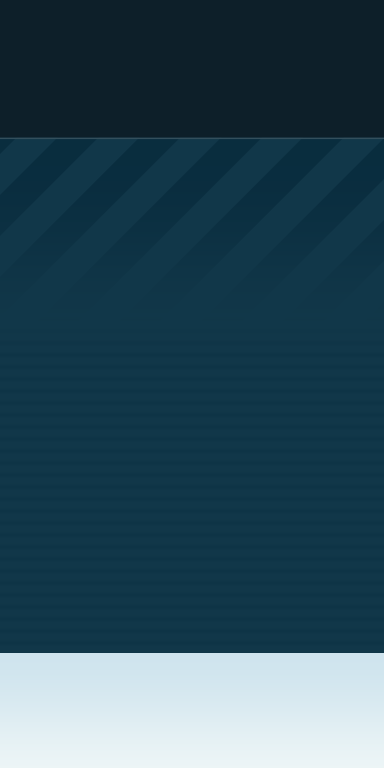
A WebGL 2 fragment shader for this background:

```glsl
#version 300 es
precision highp float;
// Deep teal panel with fading diagonal stripes, between a dark header and a pale footer.

#define HEADER_EDGE 0.8208
#define FOOTER_EDGE 0.1497
#define STRIPE_PERIOD 0.1065
#define STRIPE_START 0.2539
#define STRIPE_DUTY 0.5
#define STRIPE_END 0.565
#define RULE_PERIOD 0.015625
#define RULE_DEPTH 0.012
#define ASPECT 0.5

uniform vec2 u_resolution;
out vec4 fragColor;

const vec3 HEADER = vec3(0.052, 0.122, 0.160);
const vec3 PANEL = vec3(0.068, 0.216, 0.286);
const vec3 STRIPE = vec3(0.036, 0.175, 0.245);
const vec3 HAIRLINE = vec3(0.200, 0.310, 0.360);
const vec3 FOOTER_TOP = vec3(0.812, 0.895, 0.932);
const vec3 FOOTER_BASE = vec3(0.930, 0.962, 0.966);

// Antialiased step from 0 to 1 across an edge
float edge(float at, float x, float blur) {
    return smoothstep(at - blur, at + blur, x);
}

// Repeating bar that starts at each whole number and spans the given duty
float bars(float t, float duty, float blur) {
    float fromCentre = abs(fract(t - 0.5 * duty + 0.5) - 0.5);
    return 1.0 - edge(0.5 * duty, fromCentre, blur);
}

vec3 panelColor(vec2 p, float pixel) {
    // Diagonal stripes, strongest under the header
    float diagonal = p.x * ASPECT + 1.0 - p.y;
    float stripe = bars((diagonal - STRIPE_START) / STRIPE_PERIOD,
                        STRIPE_DUTY, pixel / STRIPE_PERIOD);
    float fade = smoothstep(STRIPE_END, HEADER_EDGE - 0.03, p.y);
    vec3 color = mix(PANEL, STRIPE, stripe * fade);

    // Faint horizontal rules across the lower part
    float rule = 0.5 + 0.5 * cos(6.2831853 * (1.0 - p.y - 0.4622) / RULE_PERIOD);
    float ruleFade = 1.0 - smoothstep(0.53, 0.60, p.y);
    return color - RULE_DEPTH * rule * rule * ruleFade;
}

void main() {
    vec2 p = gl_FragCoord.xy / u_resolution;
    float pixel = 1.0 / u_resolution.y;
    float blur = 0.5 * pixel;

    vec3 color = panelColor(p, pixel);

    // Pale footer gradient
    vec3 footer = mix(FOOTER_BASE, FOOTER_TOP, smoothstep(-0.02, FOOTER_EDGE, p.y));
    color = mix(footer, color, edge(FOOTER_EDGE, p.y, blur));

    // Dark header and the thin line below it
    color = mix(color, HEADER, edge(HEADER_EDGE, p.y, blur));
    float lineDistance = abs(p.y - HEADER_EDGE + 0.001);
    color = mix(color, HAIRLINE, 1.0 - edge(0.001, lineDistance, blur));

    fragColor = vec4(color, 1.0);
}
```
